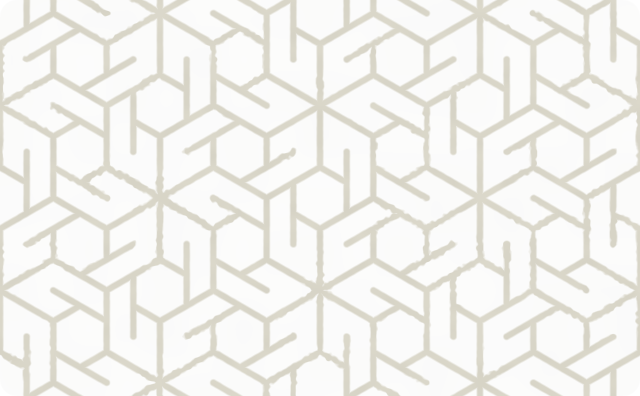
Reproduce this pattern procedurally as a Shadertoy shader.

```glsl
// Interlocking hexagon lattice: six-spoked stars, small hexagons and pinwheel bars.
// Space is folded to the nearest star, then one arm of strokes is turned six times;
// value noise roughens the stroke edges and varies their tint.

#define REPEATS_ACROSS 2.0
#define HALF_WIDTH 0.103
#define EDGE_SOFTNESS 0.022
#define CHIP_DEPTH 0.055
#define CHIP_SCALE 8.0
#define TINT_VARIATION 0.022
#define CORNER_RADIUS 0.55
#define PAPER_COLOR vec3(0.985, 0.985, 0.983)
#define STROKE_COLOR vec3(0.85, 0.838, 0.785)

const float SQRT3 = 1.7320508;
const float H = 0.5 * SQRT3;            // half the width of a unit hexagon
const vec2 PERIOD = vec2(6.0 * SQRT3, 6.0);

float hash(vec2 p) {
    vec3 q = fract(p.xyx * vec3(0.1031, 0.1030, 0.0973));
    q += dot(q, q.yzx + 33.33);
    return fract((q.x + q.y) * q.z);
}

float noise(vec2 p) {
    vec2 i = floor(p), f = fract(p);
    f = f * f * (3.0 - 2.0 * f);
    return mix(mix(hash(i), hash(i + vec2(1, 0)), f.x),
               mix(hash(i + vec2(0, 1)), hash(i + vec2(1, 1)), f.x), f.y);
}

float segment(vec2 p, vec2 a, vec2 b) {
    vec2 ap = p - a, ab = b - a;
    return length(ap - ab * clamp(dot(ap, ab) / dot(ab, ab), 0.0, 1.0));
}

// Offset from the nearest star on the triangular lattice
vec2 nearestStar(vec2 p) {
    vec2 a = mod(p + 0.5 * PERIOD, PERIOD) - 0.5 * PERIOD;
    vec2 b = mod(p, PERIOD) - 0.5 * PERIOD;
    return dot(a, a) < dot(b, b) ? a : b;
}

// Strokes of one arm, with the star at the origin and a hexagon at (0, 3)
float armDistance(vec2 p) {
    float d = segment(p, vec2(0), vec2(0, 2));                       // spoke
    d = min(d, segment(p, vec2(0, 2), vec2(2.0 * H, 3)));            // link to junction
    d = min(d, segment(p, vec2(0, 2), vec2(-H, 2.5)));               // hexagon side
    d = min(d, segment(p, vec2(-H, 1.5), vec2(-H, 3.5)));            // bar toward the star
    d = min(d, segment(p, vec2(H, 2.5), vec2(H, 4.5)));              // bar away from it
    return min(d, segment(p, vec2(-2.0 * H, 3), vec2(0, 4)));        // far link
}

float latticeDistance(vec2 p) {
    const mat2 turn60 = mat2(0.5, H, -H, 0.5);
    vec2 q = nearestStar(p);
    float d = 1e3;
    for (int k = 0; k < 6; k++) {
        d = min(d, armDistance(q));
        q = turn60 * q;
    }
    return d;
}

void mainImage(out vec4 fragColor, in vec2 fragCoord) {
    // One unit is the side of a small hexagon; a hexagon sits at the centre
    float pixel = REPEATS_ACROSS * PERIOD.x / iResolution.x;
    vec2 centred = (fragCoord - 0.5 * iResolution.xy) * pixel;
    vec2 p = centred + vec2(0, 3);

    // Chipped edges, only in scattered patches
    float patchMask = smoothstep(0.52, 0.78, noise(p * 0.9 + 40.0));
    float chips = (noise(p * CHIP_SCALE + 90.0) - 0.5) * CHIP_DEPTH * (0.15 + 1.6 * patchMask);
    float d = latticeDistance(p) - HALF_WIDTH + chips;
    float blur = EDGE_SOFTNESS + 0.6 * pixel;
    float stroke = 1.0 - smoothstep(-blur, blur, d);

    // Slight tint drift in the strokes and a faint mottling of the paper
    vec3 strokeColor = STROKE_COLOR + TINT_VARIATION * (noise(p * 2.3 + 20.0) - 0.5);
    vec3 paper = PAPER_COLOR + 0.008 * (noise(p * 0.8 + 60.0) - 0.5);
    vec3 color = mix(paper, strokeColor, stroke);

    // Rounded outer corners
    vec2 halfSize = 0.5 * iResolution.xy * pixel;
    vec2 q = abs(centred) - halfSize + CORNER_RADIUS;
    float card = length(max(q, 0.0)) - CORNER_RADIUS;
    color = mix(color, vec3(1), smoothstep(-pixel, pixel, card) * step(0.0, min(q.x, q.y)));

    fragColor = vec4(color, 1.0);
}
```
